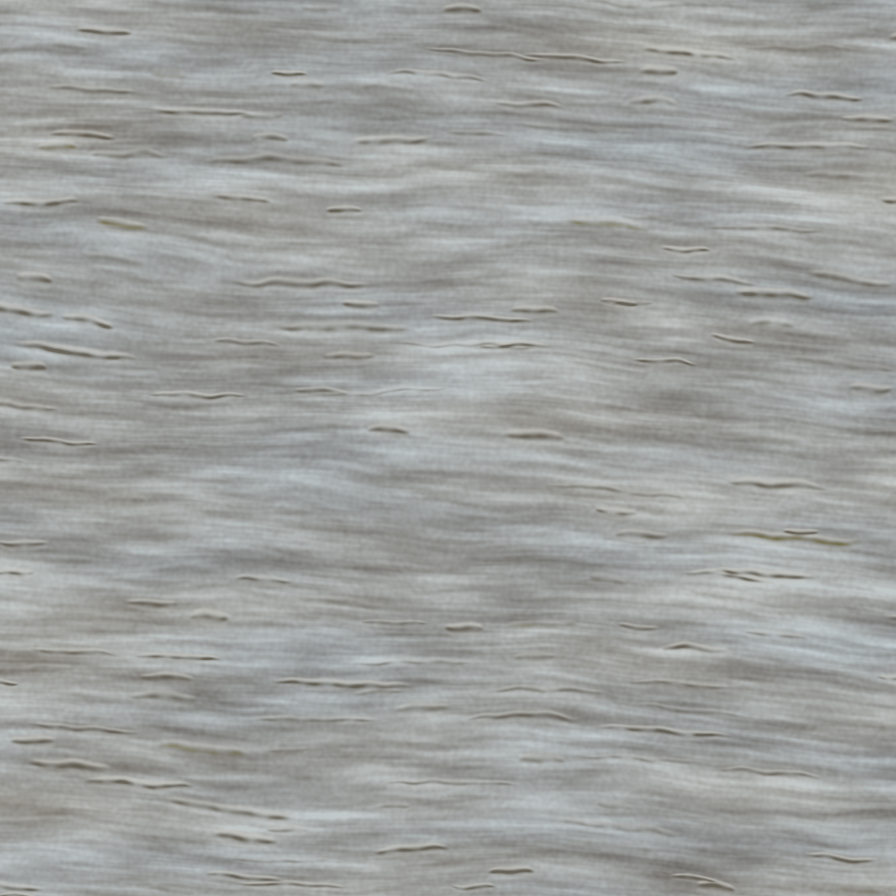
A Shadertoy shader for this texture:

```glsl
// Weathered grey timber: long, nearly level grain streaks with short split fibres.
// Sheared layers of stretched gradient noise make the grain; tapered splits,
// each a dark gap under a pale lip, are scattered in clusters over a cell grid.

#define GRAIN_SLOPE 0.05
#define GRAIN_CONTRAST 1.0
#define MEAN_TONE 0.59
#define WARP_AMOUNT 0.016
#define SPLIT_CELL vec2(0.14, 0.03)
#define SPLIT_WIDTH 0.0026
#define SPLIT_DEPTH 0.85
#define GREY_BROWN vec3(0.500, 0.495, 0.480)
#define SILVER vec3(0.705, 0.725, 0.725)
#define GAP_COLOR vec3(0.370, 0.345, 0.295)
#define MOSS_COLOR vec3(0.430, 0.400, 0.260)
#define LIP_COLOR vec3(0.775, 0.770, 0.745)

// Integer hash: two values in 0..1 per lattice point
vec2 hash2(vec2 cell) {
    uvec2 v = uvec2(ivec2(cell)) * 1664525u + 1013904223u;
    v.x += v.y * 1664525u;
    v.y += v.x * 1664525u;
    v ^= v >> 16u;
    v.x += v.y * 1664525u;
    v.y += v.x * 1664525u;
    v ^= v >> 16u;
    return vec2(v & 65535u) / 65535.0;
}

float cornerSlope(vec2 cell, vec2 offset) {
    return dot(hash2(cell) * 2.0 - 1.0, offset);
}

// Signed gradient noise
float noise(vec2 p) {
    vec2 c = floor(p), f = p - c;
    vec2 u = f * f * f * (f * (f * 6.0 - 15.0) + 10.0);
    vec2 e = vec2(1.0, 0.0);
    float low = mix(cornerSlope(c, f), cornerSlope(c + e, f - e), u.x);
    float high = mix(cornerSlope(c + e.yx, f - e.yx), cornerSlope(c + 1.0, f - 1.0), u.x);
    return 1.4 * mix(low, high, u.y);
}

// One layer of grain, sheared along its own slope
float streak(vec2 p, vec2 frequency, float slope, float seed) {
    return noise(vec2(p.x, p.y + slope * p.x) * frequency + seed * vec2(17.3, 31.7));
}

// Sum of grain layers from broad bands to fine hairs
float grainTone(vec2 p) {
    float tone = 0.33 * streak(p, vec2(2.5, 9.0), 0.12, 1.0);
    tone += 0.50 * streak(p, vec2(3.5, 28.0), GRAIN_SLOPE, 2.0);
    tone += 0.38 * streak(p, vec2(6.0, 56.0), GRAIN_SLOPE + 0.04, 3.0);
    tone += 0.38 * streak(p, vec2(7.0, 68.0), GRAIN_SLOPE - 0.05, 4.0);
    tone += 0.42 * streak(p, vec2(12.0, 120.0), GRAIN_SLOPE + 0.02, 5.0);
    tone += 0.23 * streak(p, vec2(26.0, 220.0), GRAIN_SLOPE, 6.0);
    return tone;
}

// Split fibres: x = dark gap, y = pale lip, z = moss in the gap
vec3 splitFibres(vec2 p) {
    vec3 result = vec3(0.0);
    vec2 grid = vec2(p.x, p.y + GRAIN_SLOPE * p.x) / SPLIT_CELL;
    for (int j = -1; j <= 1; j++)
    for (int i = -1; i <= 1; i++) {
        vec2 id = floor(grid) + vec2(i, j);
        vec2 place = hash2(id + 211.0);
        vec2 kind = hash2(id + 577.0);
        vec2 center = (id + place) * SPLIT_CELL;
        vec2 d = (grid - id - place) * SPLIT_CELL;

        // Clusters run down to the right, steeper than the grain
        float cluster = noise(vec2(center.x * 2.5, (center.y + 0.3 * center.x) * 8.0) + 43.0);
        float strength = smoothstep(0.25, 1.0, kind.x + 0.7 * cluster);

        // Ragged, tapering, slightly tilted outline
        float halfLength = mix(0.022, 0.085, kind.y * kind.y);
        float taper = clamp(1.0 - d.x * d.x / (halfLength * halfLength), 0.0, 1.0);
        float row = id.y * 7.31 + id.x * 3.17;
        d.y += d.x * (place.x - 0.5) * 0.1;
        d.y += 0.004 * noise(vec2(p.x * 32.0, row));
        float ragged = clamp(0.8 + 1.1 * noise(vec2(p.x * 55.0, row + 0.5)), 0.1, 1.3);
        float width = SPLIT_WIDTH * mix(0.65, 1.25, place.y) * (0.6 + 0.4 * taper);
        strength *= smoothstep(0.0, 0.6, taper);

        float gap = strength * ragged * exp(-d.y * d.y / (width * width));
        float upper = (d.y - 2.0 * width) / width;
        float lower = (d.y + 2.4 * width) / width;
        float lip = strength * (exp(-upper * upper) + 0.35 * exp(-lower * lower));
        result += vec3(gap, lip, gap * step(0.86, place.y));
    }
    return min(result, 1.0);
}

void mainImage(out vec4 fragColor, in vec2 fragCoord) {
    vec2 p = fragCoord / iResolution.y;

    // Gentle waviness of the fibres
    vec2 wavy = p;
    wavy.y += WARP_AMOUNT * noise(p * vec2(2.5, 5.0) + 9.0);
    wavy.y += 0.25 * WARP_AMOUNT * noise(p * vec2(9.0, 18.0) + 5.0);

    // Grain with a fine dusty speckle
    float tone = MEAN_TONE + GRAIN_CONTRAST * grainTone(wavy);
    tone += 0.14 * noise(p * 170.0) + 0.10 * noise(p * 90.0 + 71.0);
    vec3 color = mix(GREY_BROWN, SILVER, clamp(tone, -0.35, 1.25));
    color += vec3(0.018, 0.002, -0.018) * streak(wavy, vec2(3.0, 18.0), GRAIN_SLOPE, 8.0);

    // Pale lips first, then the gaps they shade
    vec3 split = splitFibres(wavy);
    color = mix(color, LIP_COLOR, 0.65 * split.y);
    vec3 gapColor = mix(GAP_COLOR, MOSS_COLOR, clamp(split.z * 2.0, 0.0, 1.0));
    color = mix(color, gapColor, SPLIT_DEPTH * split.x);

    fragColor = vec4(color, 1.0);
}
```
